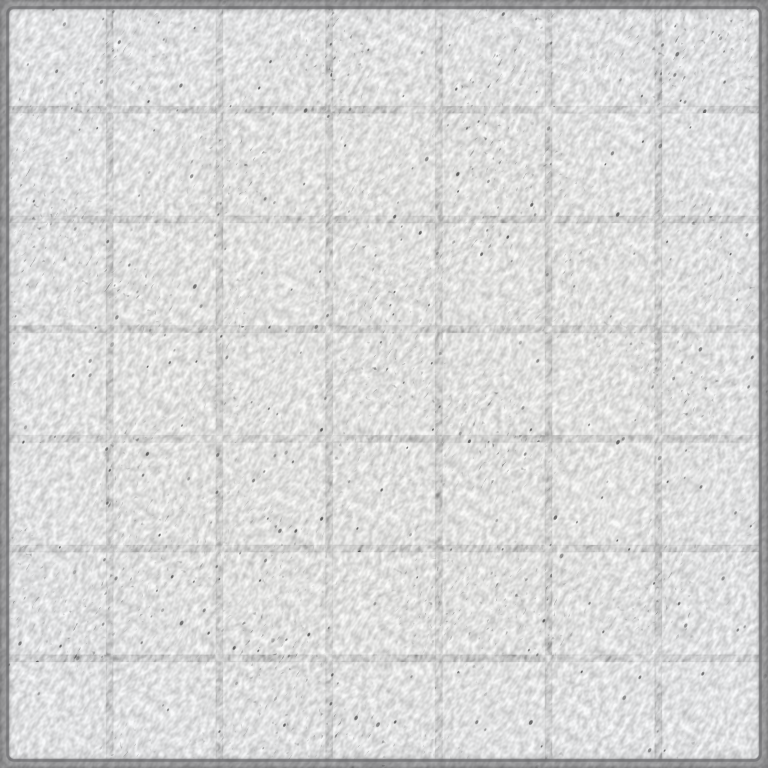
Give the GLSL for this texture, as a Shadertoy shader.

```glsl
// Pale rough stone panel scored into 7 x 7 square tiles inside a narrow grey frame.
// Slanted gradient noise gives the grain, a jittered cell scatter gives the dark pits,
// and distances to the grid and to a rounded box give the seams and the frame.

vec2 hash2(vec2 p) {
    vec3 h = fract(p.xyx * vec3(0.1031, 0.1030, 0.0973));
    h += dot(h, h.yzx + 33.33);
    return fract((h.xx + h.yz) * h.zy);
}

float cornerSlope(vec2 cell, vec2 offset) {
    float angle = 6.2832 * hash2(cell).x;
    return dot(vec2(cos(angle), sin(angle)), offset);
}

float gradientNoise(vec2 p) {
    vec2 i = floor(p), f = fract(p);
    vec2 u = f * f * f * (f * (f * 6.0 - 15.0) + 10.0);
    vec2 e = vec2(1.0, 0.0);
    return mix(mix(cornerSlope(i, f), cornerSlope(i + e, f - e), u.x),
               mix(cornerSlope(i + e.yx, f - e.yx), cornerSlope(i + 1.0, f - 1.0), u.x), u.y);
}

// Coverage of small slanted pits, at most one in each cell
float pits(vec2 uv, float cells, float density, float pixel) {
    vec2 p = uv * cells, home = floor(p);
    float cover = 0.0;
    for (int y = -1; y <= 1; y++)
    for (int x = -1; x <= 1; x++) {
        vec2 cell = home + vec2(x, y);
        vec2 place = hash2(cell + 17.0), kind = hash2(cell + 71.0);
        vec2 d = (p - cell - place) / cells;
        d = vec2(dot(d, vec2(0.85, -0.5)), 0.65 * dot(d, vec2(0.5, 0.85)));
        float radius = mix(0.0009, 0.0021, kind.y * kind.y);
        float dot_ = 1.0 - smoothstep(-pixel, pixel, length(d) - radius);
        cover = max(cover, dot_ * step(kind.x, density) * mix(0.4, 1.0, place.x));
    }
    return cover;
}

// x: seam body, y: thin scored rims, for one axis
vec2 seam(float coord, float pixel) {
    float d = abs(fract(coord * 7.0 - 0.5) - 0.5) / 7.0;
    return vec2(1.0 - smoothstep(-pixel, pixel, d - 0.0046),
                1.0 - smoothstep(0.0, 0.0008 + pixel, abs(d - 0.0046)));
}

void mainImage(out vec4 fragColor, in vec2 fragCoord) {
    vec2 uv = fragCoord / iResolution.xy;
    float pixel = 0.7 / min(iResolution.x, iResolution.y);

    // Grain: blobs stretched along a steep diagonal, bent by a slow warp
    vec2 bent = uv + 0.006 * vec2(gradientNoise(uv * 14.0), gradientNoise(uv * 14.0 + 40.0));
    vec2 slant = vec2(dot(bent, vec2(0.85, -0.5)), dot(bent, vec2(0.5, 0.85)));
    float coarse = gradientNoise(slant * vec2(135.0, 78.0));
    float fine = gradientNoise(slant * vec2(260.0, 170.0) + 31.0);
    float cloud = gradientNoise(uv * 7.0 + 5.0) + 0.5 * gradientNoise(uv * 17.0);
    float shade = 0.877 + 0.15 * coarse + 0.10 * fine - 0.012 * cloud;

    // Faint grey flecks gather in patches
    float fleck = gradientNoise(slant * vec2(210.0, 120.0) + 90.0);
    shade -= 0.35 * smoothstep(0.32, 0.65, fleck) * smoothstep(-0.3, 0.6, cloud);

    // Seams: mottled and worn unevenly along their length
    vec2 upright = seam(uv.x, pixel), level = seam(uv.y, pixel);
    float body = max(upright.x, level.x), rim = max(upright.y, level.y);
    float wear = 0.75 + 0.8 * gradientNoise(uv * 24.0 + 60.0);
    float mottle = gradientNoise(slant * vec2(190.0, 110.0) + 12.0);
    shade -= body * wear * (0.075 + 0.26 * max(mottle, 0.0));
    shade -= 0.028 * rim;

    // Dark pits, denser within the seams
    float pit = pits(uv, 62.0, 0.07 + 0.07 * body, pixel);
    shade = mix(shade, 0.24, 0.8 * pit);

    vec3 tint = mix(vec3(1.0, 1.0, 0.994), vec3(0.995, 0.999, 1.005),
                    smoothstep(0.25, 0.6, length(uv - 0.5)));
    vec3 color = min(shade, 0.975) * tint;

    // Frame: grey band, dark inner line, and a short shadow on the stone
    vec2 q = abs(uv - 0.5) - 0.4815;
    float edge = length(max(q, 0.0)) + min(max(q.x, q.y), 0.0) - 0.008;
    color *= 1.0 - 0.28 * exp(-max(-edge, 0.0) / 0.0025);
    vec3 band = vec3(0.60, 0.60, 0.605) + 0.09 * coarse + 0.06 * fine - 0.10 * pit;
    band -= 0.08 * smoothstep(0.006, 0.0105, edge);
    color = mix(color, band, smoothstep(-pixel, pixel, edge));
    float line = 1.0 - smoothstep(0.0008, 0.0022 + pixel, abs(edge - 0.0006));
    color = mix(color, vec3(0.46, 0.46, 0.47) + 0.06 * coarse, 0.85 * line);

    fragColor = vec4(color, 1.0);
}
```
